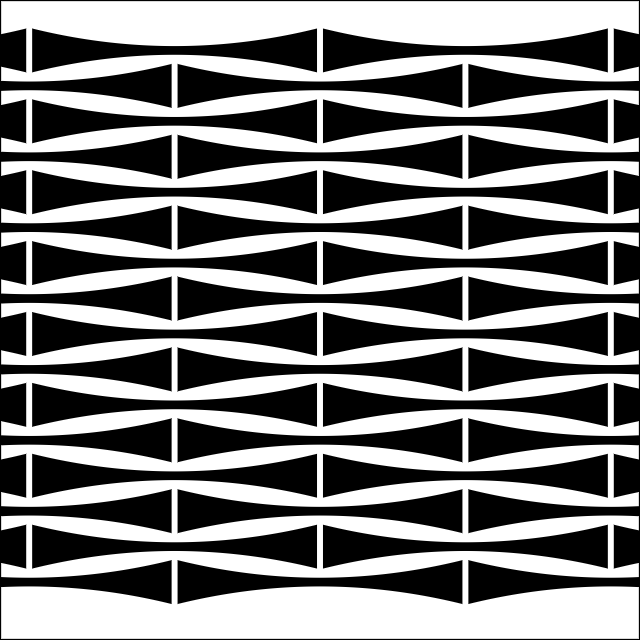
Give the GLSL for this pattern, as a Shadertoy shader.

```glsl
const vec3 PAPER = vec3(1.0);
const vec3 INK = vec3(0.0);

const float ROWS = 16.0;
const float FIRST_ROW = 0.0905;      // height of the lowest row's axis
const float ROW_STEP = 0.05538;
const float PITCH = 0.4544;          // length of one bar plus its gap
const float GAP = 0.0093;            // slit between neighbouring bars
const float WAIST = 0.0068;          // half thickness at the bar's middle
const float FLARE = 0.0343;          // half thickness at the bar's ends
const float FRAME = 0.0018;          // border line width

// Signed distance to a bar with concave parabolic sides.
float flaredBar(vec2 p) {
    float halfLength = 0.5 * (PITCH - GAP);
    float curve = (FLARE - WAIST) / (halfLength * halfLength);
    float slope = 2.0 * curve * p.x;
    float side = (abs(p.y) - WAIST - curve * p.x * p.x) / sqrt(1.0 + slope * slope);
    return max(side, abs(p.x) - halfLength);
}

// Row of bars, every second row shifted by half a pitch.
float barRow(vec2 p, float row) {
    float shift = 0.5 * mod(row, 2.0);
    float x = (fract((p.x - 0.5) / PITCH + 0.5 - shift) - 0.5) * PITCH;
    return flaredBar(vec2(x, p.y - FIRST_ROW - row * ROW_STEP));
}

float coverage(float dist, float pixel) {
    return clamp(0.5 - dist / pixel, 0.0, 1.0);
}

void mainImage(out vec4 fragColor, in vec2 fragCoord) {
    float pixel = 1.0 / iResolution.y;
    vec2 p = fragCoord * pixel;
    vec2 size = iResolution.xy * pixel;

    // Bar ends reach past their row's band, so test the rows on both sides.
    float below = floor((p.y - FIRST_ROW) / ROW_STEP);
    float dist = 1.0;
    for (int i = 0; i < 2; i++) {
        float row = clamp(below + float(i), 0.0, ROWS - 1.0);
        dist = min(dist, barRow(p, row));
    }

    // Border line along the canvas edge.
    vec2 inset = min(p, size - p);
    dist = min(dist, min(inset.x, inset.y) - FRAME);

    fragColor = vec4(mix(PAPER, INK, coverage(dist, pixel)), 1.0);
}
```
